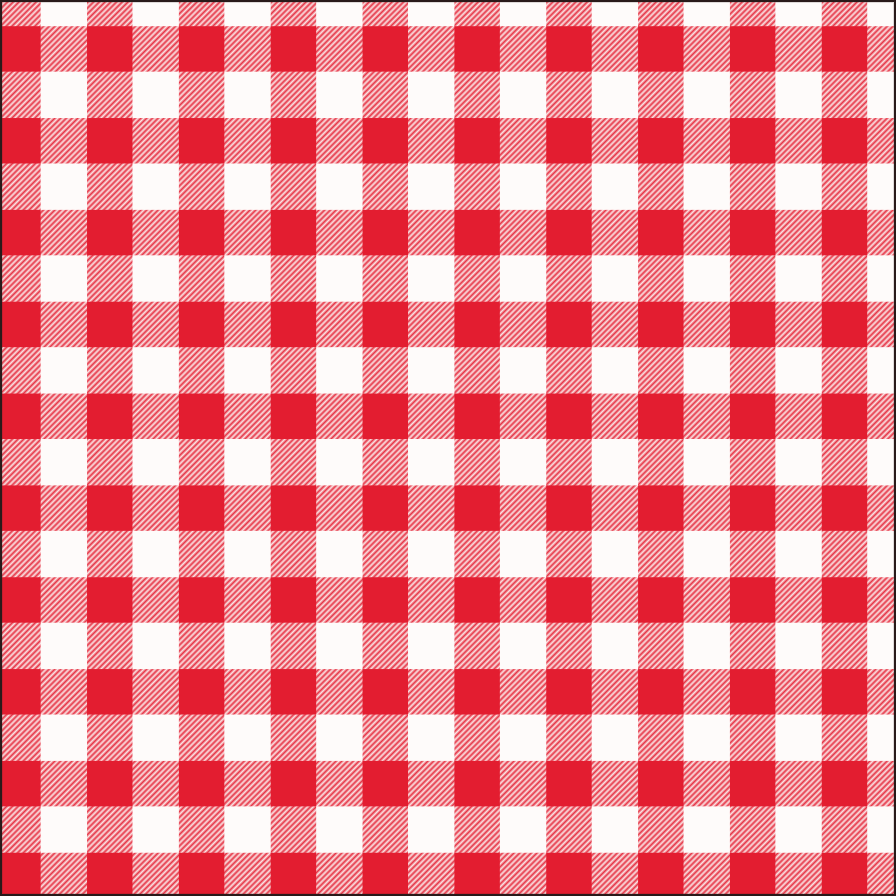
A WebGL 2 fragment shader for this pattern:

```glsl
#version 300 es
precision highp float;

uniform vec2 u_resolution;
out vec4 fragColor;

const vec3 WHITE = vec3(0.995, 0.985, 0.98);
const vec3 RED = vec3(0.89, 0.115, 0.19);
const vec3 BORDER_COLOR = vec3(0.16, 0.10, 0.10);

const float REPEAT = 0.1025;                    // width of one check repeat
const vec2 BAND_CENTER = vec2(0.1225, 0.0229);  // centre of one red column and row
const float BAND_SHARE = 0.495;                 // red part of each repeat
const float TWILLS_PER_REPEAT = 16.0;           // diagonal lines per repeat
const float TWILL_SHARE = 0.5;                  // part of the weave showing columns
const float TWILL_SOFTNESS = 0.0029;            // blur of the diagonal lines
const float BORDER_WIDTH = 0.0024;

// Coverage inside a shape from its signed distance, negative inside
float coverage(float dist, float softness) {
    return clamp(0.5 - dist / softness, 0.0, 1.0);
}

// Signed distance to a band centred on every whole number
float bandDistance(float x, float share) {
    return abs(fract(x + 0.5) - 0.5) - 0.5 * share;
}

void main() {
    vec2 uv = gl_FragCoord.xy / u_resolution;
    float pixel = 1.0 / min(u_resolution.x, u_resolution.y);

    // Red bands in both directions
    vec2 cell = (uv - BAND_CENTER) / REPEAT;
    float column = coverage(bandDistance(cell.x, BAND_SHARE) * REPEAT, pixel);
    float row = coverage(bandDistance(cell.y, BAND_SHARE) * REPEAT, pixel);

    // Diagonal twill chooses whether column or row threads lie on top
    float diagonal = (cell.x - cell.y) * TWILLS_PER_REPEAT;
    float twillScale = REPEAT / (TWILLS_PER_REPEAT * sqrt(2.0));
    float twillDist = bandDistance(diagonal, TWILL_SHARE) * twillScale;
    float twill = coverage(twillDist, max(TWILL_SOFTNESS, pixel));
    vec3 color = mix(WHITE, RED, mix(row, column, twill));

    // Thin dark frame
    vec2 edge = min(uv, 1.0 - uv);
    float border = coverage(min(edge.x, edge.y) - BORDER_WIDTH, pixel);
    color = mix(color, BORDER_COLOR, border);

    fragColor = vec4(color, 1.0);
}
```
